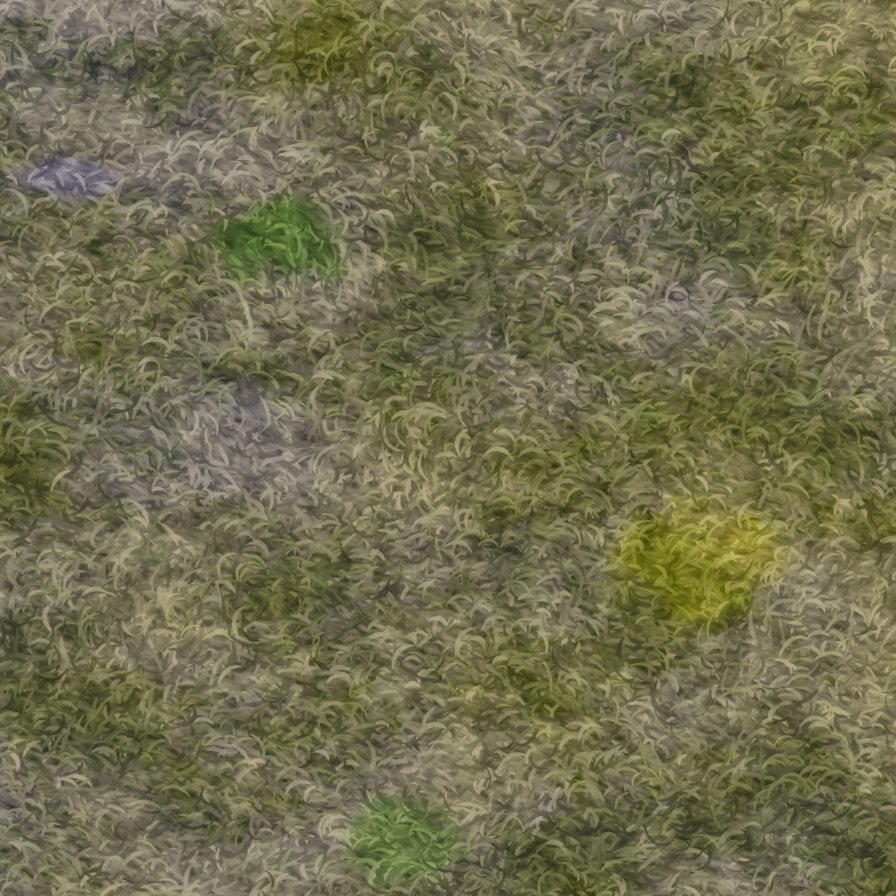
Give the GLSL for this texture, as a Shadertoy shader.

```glsl
const int BLADE_LAYERS = 8;

vec3 hash3(vec2 p) {
    vec3 q = fract(p.xyx * vec3(0.1031, 0.1030, 0.0973));
    q += dot(q, q.yxz + 33.33);
    return fract((q.xxy + q.yzz) * q.zyx);
}

float cornerSlope(vec2 cell, vec2 offset) {
    float a = 6.2832 * hash3(cell + 71.0).x;
    return dot(vec2(cos(a), sin(a)), offset);
}

float gradientNoise(vec2 p) {
    vec2 i = floor(p), f = fract(p);
    vec2 u = f * f * f * (f * (f * 6.0 - 15.0) + 10.0);
    vec2 e = vec2(1.0, 0.0);
    float low = mix(cornerSlope(i, f), cornerSlope(i + e, f - e), u.x);
    float high = mix(cornerSlope(i + e.yx, f - e.yx), cornerSlope(i + 1.0, f - 1.0), u.x);
    return 1.4 * mix(low, high, u.y);
}

float fbm(vec2 p) {
    float sum = 0.0, amp = 0.55;
    for (int i = 0; i < 4; i++) {
        sum += amp * gradientNoise(p);
        p = mat2(1.6, 1.2, -1.2, 1.6) * p + 9.7;
        amp *= 0.55;
    }
    return sum;
}

vec2 rotate(vec2 p, float a) {
    float c = cos(a), s = sin(a);
    return vec2(c * p.x + s * p.y, c * p.y - s * p.x);
}

// Soft elliptical area with a ragged rim
float patchMask(vec2 p, vec2 center, vec2 radius, float ragged) {
    return 1.0 - smoothstep(0.45, 1.15, length((p - center) / radius) + ragged);
}

vec3 ramp(vec3 dark, vec3 middle, vec3 light, float t) {
    return t < 0.5 ? mix(dark, middle, t * 2.0) : mix(middle, light, t * 2.0 - 1.0);
}

// dryness: moss to straw, warmth: mauve grey to ochre, lush: fresh green
vec3 grassColor(float dryness, float warmth, float lush, float tone) {
    float t = clamp(tone, 0.0, 1.0);
    vec3 moss = ramp(vec3(0.20, 0.21, 0.11), vec3(0.40, 0.41, 0.22), vec3(0.60, 0.60, 0.38), t);
    vec3 straw = ramp(vec3(0.25, 0.23, 0.18), vec3(0.48, 0.45, 0.37), vec3(0.72, 0.68, 0.56), t);
    vec3 fresh = ramp(vec3(0.14, 0.22, 0.08), vec3(0.32, 0.44, 0.17), vec3(0.52, 0.65, 0.34), t);
    vec3 color = mix(moss, straw, smoothstep(-0.35, 0.35, dryness));
    color += warmth * vec3(0.03, 0.025, -0.07);
    return mix(color, fresh, clamp(lush, 0.0, 1.0));
}

// Coverage of one bent, tapered blade centred on the origin
float bladeMask(vec2 q, float halfLength, float halfWidth, float bend, float soft) {
    q.y += bend * (q.x * q.x / halfLength - 0.3 * halfLength);
    float along = abs(q.x) / halfLength;
    float width = halfWidth * (1.0 - 0.6 * along * along);
    float side = 1.0 - smoothstep(width - soft, width + soft, abs(q.y));
    return side * (1.0 - smoothstep(0.75, 1.0, along));
}

void mainImage(out vec4 fragColor, in vec2 fragCoord) {
    vec2 p = fragCoord / iResolution.y;
    float soft = max(0.0012, 0.8 / iResolution.y);

    // Broad vegetation patches
    vec2 slope = rotate(p, -0.2);
    float ragged = 0.5 * fbm(p * 14.0);
    float dryness = 1.1 * fbm(slope * vec2(4.0, 6.5) + 3.0) + 0.08;
    float warmth = 1.5 * fbm(slope * vec2(3.0, 4.0) + 27.0) + 0.5 * (p.x - 0.5);
    float lush = 1.2 * fbm(p * vec2(9.0, 13.0) + 51.0) - 0.38;

    float leafy = patchMask(p, vec2(0.32, 0.73), vec2(0.08, 0.05), ragged);
    float sprout = patchMask(p, vec2(0.45, 0.06), vec2(0.08, 0.05), ragged);
    float yellow = patchMask(p, vec2(0.78, 0.37), vec2(0.11, 0.08), ragged);
    float bare = patchMask(p, vec2(0.07, 0.80), vec2(0.07, 0.028), ragged);
    float rim = smoothstep(0.94, 1.0, p.y - 0.08 * p.x + 0.1 * ragged);
    lush = max(lush, 0.85 * max(leafy, 0.8 * sprout));
    warmth += 1.6 * yellow - 1.2 * bare;
    dryness += 0.6 * (rim + bare) - 0.25 * yellow;

    // Tuft shading and matted undergrowth
    float tufts = fbm(p * vec2(24.0, 32.0) + 11.0);
    float shade = 0.50 + 0.26 * dryness + 0.38 * tufts + 0.16 * yellow + 0.1 * rim - 0.08 * bare;
    vec2 matted = rotate(p, -0.35) + 0.012 * vec2(tufts, ragged);
    float fiber = gradientNoise(matted * vec2(60.0, 150.0));
    vec3 color = grassColor(dryness + 0.4 * fiber, warmth, lush, shade - 0.13 + 0.35 * fiber);

    // Overlapping blades that lean with a slowly turning field
    float lean = 0.15 + 1.5 * gradientNoise(p * 5.0 + 8.0);
    for (int layer = 0; layer < BLADE_LAYERS; layer++) {
        float level = float(layer);
        float cells = 50.0 - 2.3 * level;
        vec2 grid = rotate(p, level * 0.7) * cells + level * 13.7;
        vec2 home = floor(grid);
        for (int k = 0; k < 9; k++) {
            vec2 cell = home + vec2(k % 3 - 1, k / 3 - 1);
            vec3 place = hash3(cell + level * 37.0);
            vec3 look = hash3(cell + level * 37.0 + 411.0);
            vec2 local = rotate((grid - cell - place.xy) / cells, -level * 0.7);
            float angle = lean + 2.4 * (place.z - 0.5);
            float halfLength = mix(0.3, 0.8, look.x) / cells;
            float halfWidth = mix(0.0014, 0.0028, look.y);
            float mask = bladeMask(rotate(local, angle), halfLength, halfWidth, look.z - 0.5, soft);
            float tone = shade + 0.75 * (look.z - 0.48);
            float kind = dryness + 0.7 * (look.y - 0.5);
            vec3 blade = grassColor(kind, warmth, lush + 0.3 * (look.x - 0.5), tone);
            color = mix(color, blade, 0.85 * mask);
        }
    }
    fragColor = vec4(clamp(color, 0.0, 1.0), 1.0);
}
```
